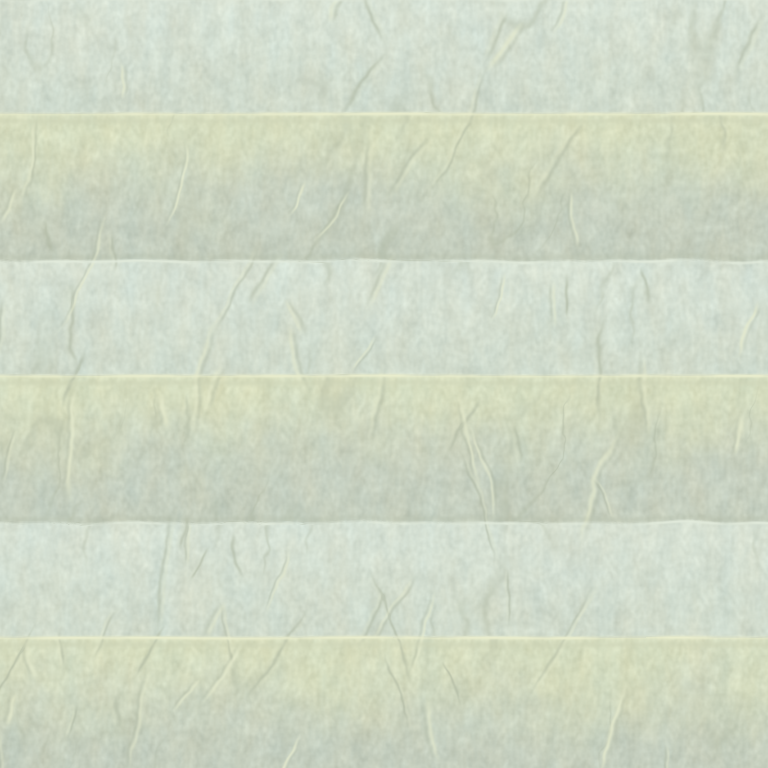
A Shadertoy shader for this texture:

```glsl
// Pale pleated paper: horizontal folds with warm ridges, upright fibres and fine wrinkles.
#define PLEAT_PERIOD 0.341
#define FIRST_RIDGE 0.1484
#define VALLEY_PHASE 0.56
#define RIDGE_WIDTH 0.0024
#define VALLEY_WIDTH 0.0020
#define WRINKLE_COUNT 84
#define WRINKLE_WIDTH 0.0025
#define MOTTLE 0.085
#define GRAIN 0.042
#define FIBRE 0.034

const vec3 LIGHT_FACE = vec3(0.840, 0.880, 0.827);
const vec3 DIM_FACE = vec3(0.816, 0.856, 0.797);
const vec3 WARM_FACE = vec3(0.842, 0.868, 0.748);
const vec3 SHADED_FACE = vec3(0.772, 0.808, 0.745);
const vec3 RIDGE_COLOR = vec3(0.915, 0.930, 0.805);
const vec3 VALLEY_COLOR = vec3(0.890, 0.925, 0.865);
const vec3 CREASE_LIGHT = vec3(0.900, 0.920, 0.805);
const vec3 CREASE_DARK = vec3(0.680, 0.715, 0.630);

vec2 hash2(vec2 p) {
    p = vec2(dot(p, vec2(127.1, 311.7)), dot(p, vec2(269.5, 183.3)));
    return fract(sin(p) * 43758.55);
}

float gradientAt(vec2 cell, vec2 offset) {
    return dot(hash2(cell) * 2.0 - 1.0, offset);
}

float gradientNoise(vec2 p) {
    vec2 i = floor(p), f = fract(p);
    vec2 u = f * f * f * (f * (f * 6.0 - 15.0) + 10.0);
    vec2 e = vec2(1.0, 0.0);
    return mix(mix(gradientAt(i, f), gradientAt(i + e.xy, f - e.xy), u.x),
               mix(gradientAt(i + e.yx, f - e.yx), gradientAt(i + e.xx, f - e.xx), u.x), u.y);
}

float fbm(vec2 p) {
    float sum = 0.0, amp = 0.5;
    for (int i = 0; i < 4; i++) {
        sum += amp * gradientNoise(p);
        p = p * 2.03 + 17.3;
        amp *= 0.6;
    }
    return sum;
}

// Soft line profile, never thinner than a pixel
float softLine(float d, float width, float pixel) {
    float w = max(width, pixel);
    return exp(-d * d / (w * w)) * min(1.0, width / w);
}

// x: lit side, y: shadow side of all the wrinkles at p
vec2 wrinkles(vec2 p, float pixel) {
    vec2 sum = vec2(0.0);
    float wobble = 0.009 * gradientNoise(p * 20.0) + 0.003 * gradientNoise(p * 65.0);
    for (int i = 0; i < WRINKLE_COUNT; i++) {
        vec2 place = hash2(vec2(float(i), 3.7));
        vec2 form = hash2(vec2(float(i), 9.2));
        vec2 look = hash2(vec2(float(i), 15.4));
        vec2 d = p - vec2(pow(place.x, 1.4), place.y);
        float halfLength = mix(0.025, 0.10, form.x * form.x);
        float slant = (form.y - 0.62) * 1.1;
        float bend = (look.x - 0.5) * 4.0;
        float across = (d.x - slant * d.y - bend * d.y * d.y + wobble) / sqrt(1.0 + slant * slant);
        float fade = 1.0 - smoothstep(0.4, 1.0, abs(d.y) / halfLength);
        float side = fract(look.y * 7.0) < 0.5 ? -1.0 : 1.0;
        float width = WRINKLE_WIDTH * mix(0.7, 1.3, look.x);
        sum.x += fade * look.y * softLine(across, width, pixel);
        sum.y += fade * (1.0 - 0.6 * look.y) * softLine(across - side * width * 1.7, width, pixel);
    }
    return min(sum, 1.0);
}

void mainImage(out vec4 fragColor, in vec2 fragCoord) {
    float pixel = 1.0 / iResolution.y;
    vec2 p = fragCoord / iResolution.xy;
    p.y = 1.0 - p.y; // measured downward from the top edge

    // Pleat phase and distances to the fold lines
    float sway = 0.002 * gradientNoise(vec2(p.x * 5.0, floor(p.y * 3.0)));
    float phase = fract((p.y - FIRST_RIDGE + sway) / PLEAT_PERIOD);
    float ridgeDist = (phase - round(phase)) * PLEAT_PERIOD;
    float valleyDist = (phase - VALLEY_PHASE) * PLEAT_PERIOD + 0.005 * gradientNoise(p * vec2(14.0, 3.0));

    // Faces: warm to shaded below each ridge, light to dim below each valley
    float patches = fbm(p * 6.0);
    float down = phase / VALLEY_PHASE + 0.7 * patches;
    vec3 shaded = mix(WARM_FACE, SHADED_FACE, smoothstep(0.0, 0.85, down));
    vec3 light = mix(LIGHT_FACE, DIM_FACE, smoothstep(VALLEY_PHASE, 1.0, phase + 0.4 * patches));
    float lit = smoothstep(-0.0015 - pixel, 0.0015 + pixel, valleyDist);
    lit *= smoothstep(0.0, 2.0 * pixel, (1.0 - phase) * PLEAT_PERIOD);
    vec3 color = mix(shaded, light, lit);

    // Mottling, fine grain, and upright fibres that lean on the shaded faces
    float lean = p.x + 0.3 * (1.0 - lit) * p.y;
    float fibre = gradientNoise(vec2(lean * 62.0, p.y * 13.0)) + 0.6 * gradientNoise(vec2(lean * 120.0, p.y * 32.0));
    color += MOTTLE * (fbm(p * 42.0) + 0.4 * patches);
    color += GRAIN * gradientNoise(p * vec2(170.0, 120.0)) + FIBRE * fibre;
    color += vec3(0.035, 0.0, -0.035) * fbm(p * vec2(26.0, 11.0) + 41.0);

    // Faint long folds along the level lines of stretched noise
    float level = gradientNoise(vec2(lean * 17.0 + 0.8 * fbm(p * 9.0), p.y * 4.5) + 7.0);
    float faint = softLine(level, 0.035, pixel * 17.0) * smoothstep(0.0, 0.3, gradientNoise(p * 8.0 + 23.0));
    color = mix(color, CREASE_DARK, 0.35 * faint);

    // Wrinkles
    vec2 crease = wrinkles(p, pixel * 0.7);
    color = mix(color, CREASE_DARK, 0.55 * crease.y);
    color = mix(color, CREASE_LIGHT, 0.75 * crease.x);

    // Fold lines, worn unevenly along their length
    float wear = smoothstep(-0.3, 0.3, gradientNoise(p * vec2(13.0, 4.0)) + 0.4 * gradientNoise(p * vec2(50.0, 9.0)));
    color = mix(color, CREASE_DARK, 0.22 * softLine(valleyDist + 0.005, 0.004, pixel));
    color = mix(color, VALLEY_COLOR, (0.1 + 0.75 * wear) * softLine(valleyDist - 0.001, VALLEY_WIDTH, pixel));
    color = mix(color, WARM_FACE * 0.95, 0.45 * softLine(ridgeDist - 0.009, 0.004, pixel));
    color = mix(color, RIDGE_COLOR, (0.5 + 0.5 * wear) * softLine(ridgeDist, RIDGE_WIDTH, pixel));

    fragColor = vec4(clamp(color, 0.0, 1.0), 1.0);
}
```
